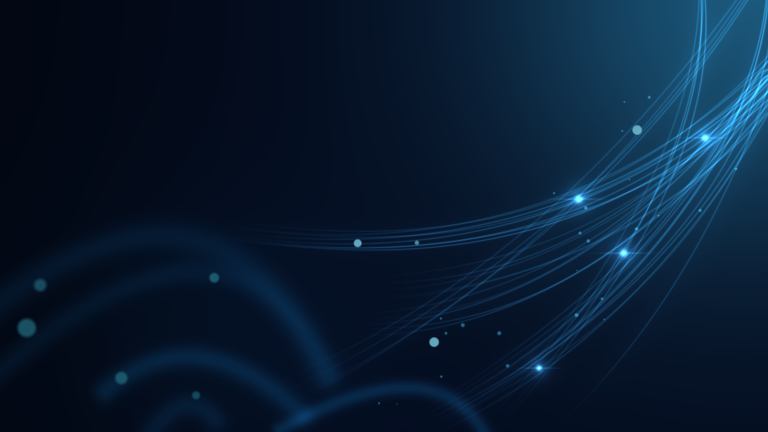
Give the GLSL for this background, as a Shadertoy shader.

```glsl
// Draws glowing strands sweeping up to a teal light, with soft arcs and floating orbs on navy.

const vec3 NAVY_DARK = vec3(0.008, 0.028, 0.075);
const vec3 NAVY = vec3(0.015, 0.047, 0.120);
const vec3 TEAL_LIGHT = vec3(0.085, 0.275, 0.335);
const vec3 STRAND_BLUE = vec3(0.13, 0.40, 0.56);
const vec3 ARC_TEAL = vec3(0.015, 0.105, 0.160);
const vec3 ORB_PALE = vec3(0.42, 0.72, 0.80);
const vec3 ORB_DIM = vec3(0.13, 0.41, 0.48);
const vec3 SPARK_BLUE = vec3(0.22, 0.62, 0.95);

float hash(float n) { return fract(sin(n * 127.1 + 3.7) * 43758.55); }

float gauss(float x, float width) { return exp(-x * x / (width * width)); }

vec2 bezier(vec2 a, vec2 b, vec2 c, float t) {
    return mix(mix(a, b, t), mix(b, c, t), t);
}

// Signed distance to a quadratic curve (x) and its nearest parameter (y)
vec2 curveCoords(vec2 p, vec2 a, vec2 b, vec2 c) {
    vec2 e = b - a, f = a - 2.0 * b + c, d = a - p;
    float k = 1.0 / dot(f, f);
    float kx = k * dot(e, f);
    float ky = k * (2.0 * dot(e, e) + dot(d, f)) / 3.0;
    float m = ky - kx * kx;
    float q = kx * (2.0 * kx * kx - 3.0 * ky) + k * dot(d, e);
    float h = q * q + 4.0 * m * m * m;
    float t;
    if (h >= 0.0) {
        float s = q < 0.0 ? -1.0 : 1.0;
        float u = -s * pow(max(0.5 * (abs(q) + sqrt(h)), 1e-9), 1.0 / 3.0);
        t = clamp(u - m / u - kx, 0.0, 1.0);
    } else {
        float z = sqrt(-m);
        float v = acos(clamp(q / (2.0 * m * z), -1.0, 1.0)) / 3.0;
        float t0 = clamp(2.0 * cos(v) * z - kx, 0.0, 1.0);
        float t1 = clamp(-(cos(v) + sqrt(3.0) * sin(v)) * z - kx, 0.0, 1.0);
        t = distance(p, bezier(a, b, c, t0)) < distance(p, bezier(a, b, c, t1)) ? t0 : t1;
    }
    vec2 away = p - bezier(a, b, c, t);
    vec2 tangent = e + f * t;
    float side = tangent.x * away.y - tangent.y * away.x;
    return vec2(length(away) * (side < 0.0 ? -1.0 : 1.0), t);
}

// Bundle of fine threads; spread holds its half width at either end
float strands(vec2 p, vec2 a, vec2 b, vec2 c, int count, vec2 spread, float seed) {
    vec2 q = curveCoords(p, a, b, c);
    float light = 0.10 * gauss(q.x, 0.035);
    for (int i = 0; i < count; i++) {
        float r = hash(seed + float(i));
        float lane = (2.0 * (float(i) + r) / float(count) - 1.0) * mix(spread.x, spread.y, q.y);
        lane += 0.006 * sin(5.0 * q.y + 6.28 * r);
        light += mix(0.3, 0.85, hash(seed + r)) * gauss(q.x - lane, 0.0021);
    }
    return light * smoothstep(0.0, 0.35, q.y) * mix(0.45, 1.0, q.y);
}

float softArc(vec2 p, vec2 a, vec2 b, vec2 c, float width) {
    return gauss(curveCoords(p, a, b, c).x, width);
}

float orb(vec2 p, vec2 center, float radius, float blur) {
    return 1.0 - smoothstep(radius - blur, radius + blur, distance(p, center));
}

// Bright core, halo and a thin horizontal flare
vec3 spark(vec2 p, vec2 center, float size) {
    vec2 d = p - center;
    float halo = 0.6 * exp(-length(d) / (2.2 * size)) + 0.25 * gauss(d.y, 0.3 * size) * gauss(d.x, 6.0 * size);
    return SPARK_BLUE * halo + ORB_PALE * gauss(length(d), size);
}

void mainImage(out vec4 fragColor, in vec2 fragCoord) {
    vec2 p = fragCoord / iResolution.y;
    float px = 1.0 / iResolution.y;

    // Navy ground and light from the upper right
    vec3 col = mix(NAVY_DARK, NAVY, smoothstep(0.0, 0.9, p.x));
    col += TEAL_LIGHT * gauss(distance(p, vec2(1.72, 1.0)), 0.57);
    col += ARC_TEAL * 0.22 * gauss(distance(p, vec2(0.5, 0.25)), 0.35);

    // Out-of-focus arcs at the lower left
    float arcs = 0.50 * softArc(p, vec2(-0.023, 0.282), vec2(0.502, 0.688), vec2(0.752, 0.132), 0.034);
    arcs += 0.42 * softArc(p, vec2(-0.023, 0.12), vec2(0.532, 0.616), vec2(0.764, 0.132), 0.028);
    arcs += 0.80 * softArc(p, vec2(0.243, 0.093), vec2(0.454, 0.278), vec2(0.701, 0.039), 0.026);
    arcs += 0.55 * softArc(p, vec2(0.347, -0.007), vec2(0.428, 0.109), vec2(0.498, 0.028), 0.026);
    arcs += 0.95 * softArc(p, vec2(0.648, 0.005), vec2(1.019, 0.211), vec2(1.13, -0.02), 0.017);
    col += ARC_TEAL * arcs;

    // Sweeping strand bundles
    vec2 low = vec2(0.926, -0.01), bend = vec2(1.505, 0.236), high = vec2(1.782, 0.803);
    float light = strands(p, vec2(0.45, 0.477), vec2(1.343, 0.317), vec2(1.852, 0.896), 8, vec2(0.025, 0.04), 1.0);
    light += 0.7 * strands(p, vec2(0.82, 0.329), vec2(1.389, 0.329), vec2(1.794, 0.803), 5, vec2(0.04, 0.04), 21.0);
    light += 0.7 * strands(p, vec2(0.78, 0.25), vec2(1.366, 0.236), vec2(1.794, 0.838), 5, vec2(0.03, 0.05), 41.0);
    light += 0.8 * strands(p, vec2(0.6, 0.06), vec2(1.296, 0.363), vec2(1.725, 1.01), 4, vec2(0.05, 0.008), 61.0);
    light += 0.8 * strands(p, vec2(1.1, -0.02), vec2(1.644, 0.566), vec2(1.627, 1.01), 4, vec2(0.03, 0.010), 81.0);
    light += 0.7 * strands(p, low, vec2(1.725, 0.444), vec2(1.778, 1.01), 5, vec2(0.04, 0.015), 101.0);
    light += 0.6 * strands(p, vec2(1.262, -0.01), vec2(1.655, 0.363), vec2(1.787, 0.815), 1, vec2(0.004), 121.0);
    light += 0.8 * strands(p, low, bend, high, 5, vec2(0.03, 0.04), 141.0);
    col += STRAND_BLUE * 0.75 * light;

    // Fine dust scattered about the sweep
    for (int i = 0; i < 24; i++) {
        float n = float(i);
        vec2 spot = bezier(low, bend, high, hash(n + 0.3)) + vec2(-0.22, 0.25) * (hash(n + 50.0) - 0.1);
        col += ORB_DIM * 0.8 * orb(p, spot, mix(0.001, 0.0045, hash(n + 90.0)), px);
    }

    // Blurred orbs, crisp orbs and sparks
    col = mix(col, ORB_DIM, 0.75 * orb(p, vec2(0.062, 0.241), 0.021, 0.006));
    col = mix(col, ORB_DIM, 0.65 * orb(p, vec2(0.093, 0.340), 0.014, 0.006));
    col = mix(col, ORB_DIM, 0.75 * orb(p, vec2(0.281, 0.125), 0.014, 0.005));
    col = mix(col, ORB_DIM, 0.80 * orb(p, vec2(0.496, 0.357), 0.011, 0.004));
    col = mix(col, ORB_DIM, 0.60 * orb(p, vec2(0.454, 0.085), 0.009, 0.004));
    col = mix(col, ORB_PALE, 0.9 * orb(p, vec2(1.475, 0.699), 0.011, px));
    col = mix(col, ORB_PALE, 0.9 * orb(p, vec2(1.005, 0.208), 0.011, px));
    col = mix(col, ORB_PALE, 0.9 * orb(p, vec2(0.828, 0.437), 0.009, px));
    col = mix(col, ORB_PALE, 0.7 * orb(p, vec2(0.965, 0.438), 0.005, px));
    col += spark(p, vec2(1.340, 0.539), 0.008) + spark(p, vec2(1.632, 0.681), 0.007);
    col += spark(p, vec2(1.444, 0.414), 0.008) + spark(p, vec2(1.248, 0.148), 0.006);

    fragColor = vec4(col, 1.0);
}
```
